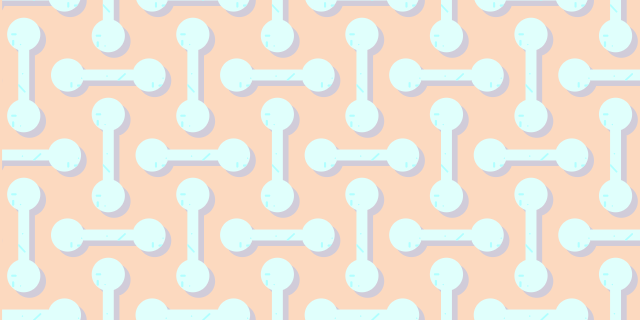
This pattern is drawn by a Shadertoy shader. Its source:

```glsl
// Staggered upright and level dumbbells with offset shadows and small cyan flecks.
// All lengths are fractions of the canvas height.
#define CELL vec2(0.2642, 0.25)
#define ORIGIN vec2(0.0742, 0.7656)
#define HALF_LENGTH 0.1272
#define BALL_RADIUS 0.0518
#define BAR_HALF_WIDTH 0.0171
#define SHADOW_SHIFT vec2(0.0178, -0.0172)
#define LEFT_MARGIN 0.0065
#define FLECK_SLIDE -0.012
#define GROUND_COLOR vec3(0.99, 0.85, 0.75)
#define SHADOW_COLOR vec3(0.82, 0.80, 0.85)
#define BONE_COLOR vec3(0.88, 1.00, 0.99)
#define FLECK_COLOR vec3(0.69, 1.00, 1.00)

float capsule(vec2 p, vec2 a, vec2 b, float radius) {
    vec2 pa = p - a, ba = b - a;
    return length(pa - ba * clamp(dot(pa, ba) / dot(ba, ba), 0.0, 1.0)) - radius;
}

// Two balls joined by a straight bar along x
float dumbbell(vec2 p) {
    p = abs(p);
    float ball = length(p - vec2(HALF_LENGTH, 0.0)) - BALL_RADIUS;
    float bar = max(p.x - HALF_LENGTH, p.y - BAR_HALF_WIDTH);
    return min(ball, bar);
}

// Flecks: the same set on each ball, plus a dot and a slash on the bar
float flecks(vec2 p, float slide) {
    vec2 b = p - vec2(sign(p.x) * HALF_LENGTH + slide, 0.0);
    float d = capsule(b, vec2(0.012, -0.0255), vec2(0.012, -0.036), 0.0033);
    d = min(d, capsule(b, vec2(0.033, -0.033), vec2(0.044, -0.033), 0.0035));
    d = min(d, length(b - vec2(0.044, -0.010)) - 0.002);
    d = min(d, length(p - vec2(-0.004, -0.0035)) - 0.0022);
    return min(d, capsule(p, vec2(0.032, -0.0155), vec2(0.052, 0.003), 0.0028));
}

// Nearest dumbbell (x) and its flecks (y) on the checkered lattice
vec2 lattice(vec2 p) {
    p -= ORIGIN;
    vec2 home = floor(p / CELL + 0.5);
    vec2 nearest = vec2(1.0);
    for (int j = -1; j <= 1; j++) {
        for (int i = -1; i <= 1; i++) {
            vec2 id = home + vec2(i, j);
            vec2 q = p - id * CELL;
            bool upright = mod(id.x + id.y, 2.0) < 0.5;
            if (upright) q = vec2(-q.y, q.x);
            float body = dumbbell(q);
            float marks = max(flecks(q, upright ? FLECK_SLIDE : 0.0), body);
            nearest = min(nearest, vec2(body, marks));
        }
    }
    return nearest;
}

float coverage(float d) {
    return clamp(0.5 - d * iResolution.y, 0.0, 1.0);
}

void mainImage(out vec4 fragColor, in vec2 fragCoord) {
    vec2 p = fragCoord / iResolution.y;
    vec2 shape = lattice(p);
    float shadow = lattice(p - SHADOW_SHIFT).x;

    // Layers from back to front, with a bare strip at the left edge
    vec3 color = mix(GROUND_COLOR, SHADOW_COLOR, coverage(shadow));
    color = mix(color, BONE_COLOR, coverage(shape.x));
    color = mix(color, FLECK_COLOR, coverage(shape.y));
    color = mix(color, GROUND_COLOR, coverage(p.x - LEFT_MARGIN));
    fragColor = vec4(color, 1.0);
}
```
